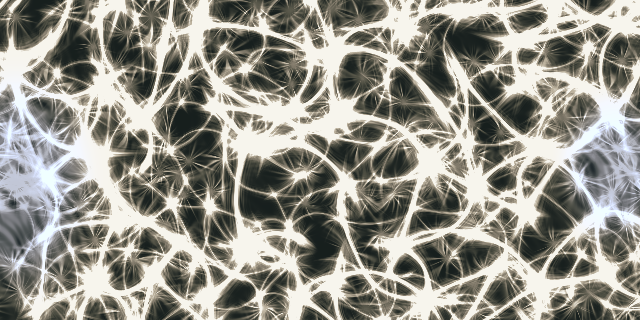
Write a WebGL 1 fragment shader that draws this pattern.

```glsl
precision highp float;
// A glowing web of pale fibres over a dark ground. Curved strands join jittered
// grid nodes and flare where they meet; bursts of fine radial hairs fill the gaps.
// All light is summed, then coloured by a ramp, with cool patches at the sides.
uniform vec2 u_resolution;

vec2 hash2(vec2 p) {
  p = vec2(dot(p, vec2(127.1, 311.7)), dot(p, vec2(269.5, 183.3)));
  return fract(sin(p) * 43758.5);
}

// Gradient noise, roughly -0.7 to 0.7
float noise(vec2 p) {
  vec2 i = floor(p), f = p - i;
  vec2 u = f * f * f * (f * (f * 6.0 - 15.0) + 10.0);
  vec2 e = vec2(1.0, 0.0);
  float a = dot(hash2(i) * 2.0 - 1.0, f);
  float b = dot(hash2(i + e) * 2.0 - 1.0, f - e);
  float c = dot(hash2(i + e.yx) * 2.0 - 1.0, f - e.yx);
  float d = dot(hash2(i + 1.0) * 2.0 - 1.0, f - 1.0);
  return mix(mix(a, b, u.x), mix(c, d, u.x), u.y);
}

vec2 node(vec2 id) {
  return id + 0.12 + 0.76 * hash2(id + 5.3);
}

// Light of curved strands between neighbouring nodes, in cell units
float strands(vec2 p, float girth) {
  float light = 0.0;
  for (int y = -2; y <= 2; y++) {
    for (int x = -2; x <= 1; x++) {
      vec2 id = floor(p) + vec2(float(x), float(y));
      vec2 start = node(id);
      float slant = hash2(id + 3.7).x < 0.5 ? -1.0 : 1.0;
      for (int k = 0; k < 3; k++) {
        vec2 rnd = hash2(id * 1.7 + float(k) * 17.3);
        if (rnd.x > 0.6) continue;
        vec2 link = k == 0 ? vec2(1.0, 0.0) : (k == 1 ? vec2(0.0, 1.0) : vec2(1.0, slant));
        vec2 span = node(id + link) - start;
        float len = length(span);
        vec2 dir = span / len, q = p - start;
        float t = dot(q, dir) / len;
        float over = max(abs(t - 0.5) - 0.5, 0.0);
        if (over > 0.4) continue;

        // Signed distance to a parabola, divided by a width that flares at the nodes
        float bend = (rnd.y - 0.5) * 0.45;
        float off = dir.x * q.y - dir.y * q.x - bend * len * 4.0 * t * (1.0 - t);
        off /= length(vec2(1.0, 4.0 * bend * (1.0 - 2.0 * t)));
        float ends = min(abs(2.0 * t - 1.0), 1.0);
        float width = girth * (0.55 + 1.3 * rnd.x) * (0.7 + 1.2 * ends * ends * ends);
        float v = off / (width * (1.0 - over / 0.4) + 0.012);
        if (abs(v) > 9.0) continue;

        // Solid core with a streaked halo
        float streak = noise(vec2(v * 1.5, t * len * 3.0) + rnd * 50.0);
        float halo = pow(1.0 - abs(v) / 9.0, 3.0);
        float fade = 1.0 - smoothstep(0.0, 0.4, over);
        light += fade * (exp(-v * v) * (1.1 + 0.4 * streak) + 0.38 * halo * max(1.0 + 2.8 * streak, 0.0));
      }
    }
  }
  return light;
}

// Light of scattered tufts of curling radial hairs, in cell units
float bursts(vec2 p) {
  float light = 0.0;
  for (int y = -1; y <= 1; y++) {
    for (int x = -1; x <= 1; x++) {
      vec2 id = floor(p) + vec2(float(x), float(y));
      vec2 rnd = hash2(id + 31.4);
      vec2 q = p - node(id);
      float r = length(q);
      if (r > 1.0 || rnd.x > 0.8) continue;
      vec2 ray = q / (r + 0.001);
      float angle = r * (1.4 * (rnd.y - 0.5) + 1.4 * noise(ray * 1.8 + rnd * 90.0));
      vec2 dir = mat2(cos(angle), sin(angle), -sin(angle), cos(angle)) * ray;
      float hair = clamp(0.48 + 1.5 * noise(dir * 4.6 + rnd * 70.0), 0.0, 1.0);
      hair = mix(0.42, hair * hair * hair * 2.1, smoothstep(0.02, 0.28, r));
      float reach = 0.7 + 0.9 * noise(dir * 1.5 + rnd * 40.0);
      float fall = 1.0 - smoothstep(0.0, clamp(reach, 0.22, 1.0), r);
      light += fall * hair + 0.4 * exp(-50.0 * r * r);
    }
  }
  return light;
}

void main() {
  vec2 uv = gl_FragCoord.xy / u_resolution.y;
  float right = u_resolution.x / u_resolution.y;
  vec2 p = uv + 0.035 * vec2(noise(uv * 4.0), noise(uv * 4.0 + 7.5));

  // Cool patches near the left and right edges, with slanted fibres
  vec2 west = (uv - vec2(0.05, 0.42)) * vec2(5.0, 3.4);
  vec2 east = (uv - vec2(right - 0.08, 0.47)) * vec2(7.0, 5.0);
  float cool = min(exp(-dot(west, west)) + exp(-dot(east, east)), 1.0);
  float fibre = noise(vec2(p.x * 38.0 + p.y * 24.0 + 3.0 * noise(p * 7.0), p.y * 8.0 - p.x * 5.0));

  // Sum the light of ground, hairs and web
  float light = 0.02 + 0.1 * noise(p * 3.0 + 2.0) + 0.07 * fibre;
  light += cool * (0.42 + 0.75 * fibre);
  light += 0.48 * bursts(p / 0.11) + 0.42 * bursts(p / 0.17 + 9.0);
  float web = strands(p / 0.2 + 4.0, 0.028) + 0.42 * strands(p / 0.125 + 23.0, 0.022);
  light += web * (1.0 - 0.6 * cool);
  light = mix(light, min(light, 0.86), cool);

  // Ramp from near black through moss, taupe and sand to cream
  vec3 color = mix(vec3(0.09, 0.12, 0.115), vec3(0.32, 0.32, 0.27), smoothstep(0.0, 0.32, light));
  color = mix(color, vec3(0.51, 0.48, 0.42), smoothstep(0.27, 0.52, light));
  color = mix(color, vec3(0.73, 0.69, 0.61), smoothstep(0.49, 0.79, light));
  color = mix(color, vec3(0.97, 0.96, 0.93), smoothstep(0.76, 1.1, light));
  color *= mix(vec3(1.0), vec3(0.97, 1.04, 1.24), smoothstep(0.1, 0.7, cool));
  gl_FragColor = vec4(min(color, 1.0), 1.0);
}
```
